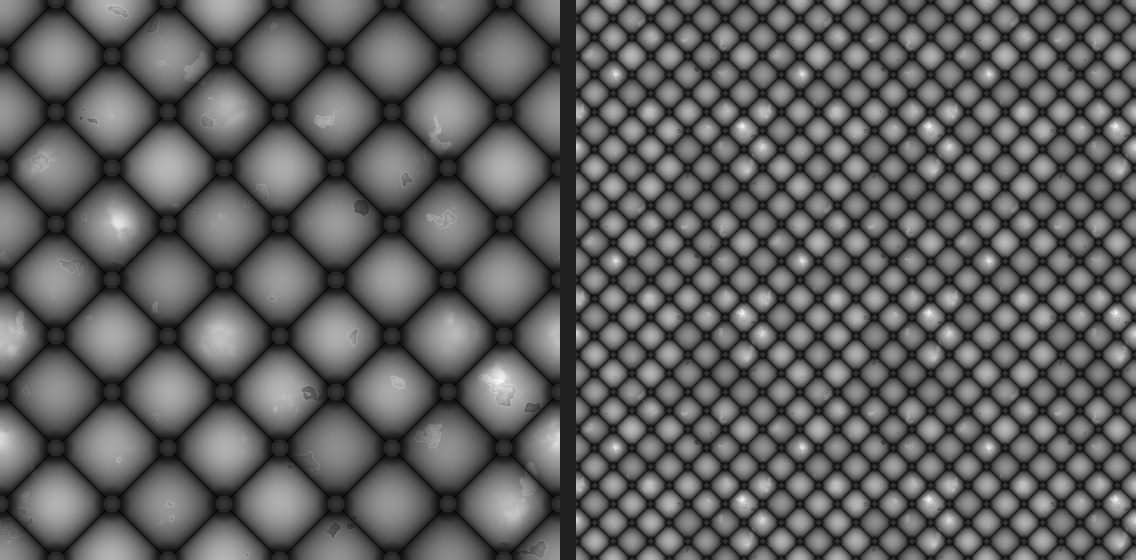
Left: one tile. Right: repeated 3 by 3.
This texture map is drawn by a Shadertoy shader. Its source:

```glsl
// Grey tufted padding: a diagonal quilt of soft cushions with buttons and worn patches.

const float REPEATS       = 5.0;    // buttons per row and per column
const float SEAM_TONE     = 0.05;
const vec2  CUSHION_TONE  = vec2(0.53, 0.72);  // dullest and brightest cushion
const vec2  CUSHION_CURVE = vec2(0.50, 0.60);  // flattest and roundest cushion
const float CUSHION_TILT  = 0.22;
const float BUTTON_RADIUS = 0.073;  // in repeats
const float BUTTON_TONE   = 0.20;
const float GROOVE_RADIUS = 0.056;
const float GROOVE_WIDTH  = 0.007;
const float HALO_RADIUS   = 0.19;
const float WEAR_PERIOD   = 12.0;
const float WEAR_LEVEL    = 0.29;   // higher leaves fewer patches
const float OUTLINE_WIDTH = 0.0013; // in canvas heights
const float SCUFF_CHANCE  = 0.17;
const float SCUFF_SIZE    = 0.24;   // in cushion widths

// Two random values in 0..1 for an integer lattice point.
vec2 hash2(vec2 cell, float seed) {
    uvec3 v = uvec3(ivec3(vec3(cell, seed))) * 1664525u + 1013904223u;
    v.x += v.y * v.z; v.y += v.z * v.x; v.z += v.x * v.y;
    v ^= v >> 16u;
    v.x += v.y * v.z; v.y += v.z * v.x;
    return vec2(v.xy & 65535u) / 65535.0;
}

float cornerSlope(vec2 cell, vec2 offset, float period, float seed) {
    float angle = 6.28319 * hash2(mod(cell, period), seed).x;
    return dot(vec2(cos(angle), sin(angle)), offset);
}

// Gradient noise that wraps over the canvas.
float gradientNoise(vec2 uv, float period, float seed) {
    vec2 p = uv * period;
    vec2 i = floor(p), f = p - i;
    vec2 w = f * f * f * (f * (f * 6.0 - 15.0) + 10.0);
    vec2 e = vec2(1.0, 0.0);
    float low  = mix(cornerSlope(i, f, period, seed),
                     cornerSlope(i + e.xy, f - e.xy, period, seed), w.x);
    float high = mix(cornerSlope(i + e.yx, f - e.yx, period, seed),
                     cornerSlope(i + e.xx, f - e.xx, period, seed), w.x);
    return mix(low, high, w.y);
}

float fbm(vec2 uv, float period, float seed) {
    float sum = 0.0, amplitude = 0.55;
    for (int octave = 0; octave < 4; octave++) {
        sum += amplitude * gradientNoise(uv, period, seed + float(octave));
        period *= 2.0;
        amplitude *= 0.5;
    }
    return sum;
}

void mainImage(out vec4 fragColor, in vec2 fragCoord) {
    vec2 uv = fragCoord / iResolution.xy;
    float pixel = 1.0 / iResolution.y;

    // Diagonal lattice: cushions at whole coordinates, buttons at half ones
    vec2 p = uv * REPEATS;
    vec2 diagonal = vec2(p.x + p.y, p.x - p.y);
    vec2 cell = floor(diagonal + 0.5);
    vec2 local = diagonal - cell;
    vec2 centre = 0.5 * vec2(cell.x + cell.y, cell.x - cell.y);
    vec2 id = mod(2.0 * centre, 2.0 * REPEATS);
    vec2 look = hash2(id, 11.0);
    vec2 tilt = hash2(id, 12.0) - 0.5;
    vec2 scuffRandom = hash2(id, 13.0);
    vec2 scuffCentre = 0.4 * (hash2(id, 14.0) - 0.5);

    // Cushion dome, falling to dark seams
    vec2 arch = max(cos(3.14159 * local), 0.0);
    float dome = pow(arch.x * arch.y, mix(CUSHION_CURVE.x, CUSHION_CURVE.y, look.y));
    float level = mix(CUSHION_TONE.x, CUSHION_TONE.y, look.x);
    level *= 1.0 + CUSHION_TILT * dot(tilt, local);
    float tone = SEAM_TONE + (level - SEAM_TONE) * dome;

    // Bright scuffs on a few cushions
    float cloud = fbm(uv, 16.0, 31.0);
    vec2 fromScuff = (local - scuffCentre) / SCUFF_SIZE;
    float scuff = exp(-dot(fromScuff, fromScuff)) * step(scuffRandom.x, SCUFF_CHANCE);
    float streak = 0.4 + 0.6 * smoothstep(-0.08, 0.2, cloud);
    tone += 0.34 * mix(0.6, 1.0, scuffRandom.y) * scuff * streak * dome;

    // Ragged worn patches with thin pale outlines
    float wear = fbm(uv, WEAR_PERIOD, 51.0) + 0.3 * gradientNoise(uv, 5.0, 71.0) - WEAR_LEVEL;
    float slope = max(length(vec2(dFdx(wear), dFdy(wear))) / pixel, 4.0);
    float edge = wear / slope;
    float inside = smoothstep(-pixel, pixel, edge);
    float outline = 1.0 - smoothstep(0.0, OUTLINE_WIDTH + 0.5 * pixel, abs(edge));
    float innerShade = inside * exp(-max(edge, 0.0) / 0.004);
    float stain = smoothstep(-0.12, 0.1, wear);
    float patchTint = 0.6 * gradientNoise(uv, 10.0, 81.0);
    float grain = gradientNoise(uv, 120.0, 91.0);
    tone *= 1.0 + 0.06 * stain + inside * (patchTint + 0.10 * grain) - 0.14 * innerShade;
    tone += 0.10 * outline * (0.25 + 0.75 * dome);

    // Shadow around each button
    float buttonDistance = 0.70711 * length(0.5 - abs(local));
    tone *= mix(0.5, 1.0, smoothstep(BUTTON_RADIUS, HALO_RADIUS, buttonDistance));

    // Button face with a pressed groove
    float blur = REPEATS * pixel;
    float groove = 1.0 - smoothstep(0.0, GROOVE_WIDTH + blur, abs(buttonDistance - GROOVE_RADIUS));
    float face = BUTTON_TONE * (1.0 - 0.35 * groove);
    float button = 1.0 - smoothstep(-blur, blur, buttonDistance - BUTTON_RADIUS);
    tone = mix(tone, face, button);

    fragColor = vec4(vec3(clamp(tone, 0.0, 1.0)), 1.0);
}
```
